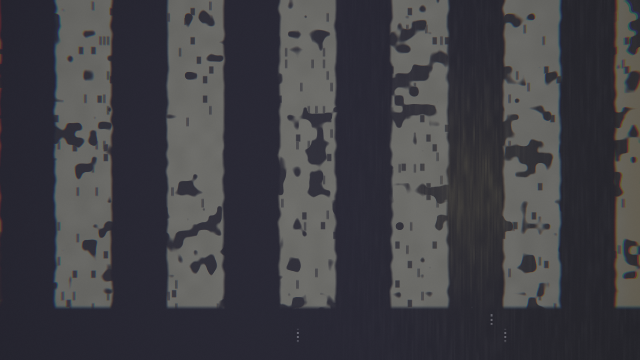
Reproduce this pattern procedurally as a WebGL 2 fragment shader.

```glsl
#version 300 es
precision highp float;
// Worn pale vertical bars on dark indigo, ending above a plain lower band.
// Bars repeat by fract; noise chips the paint and a lens splits the colours.
// Lengths are in units of the canvas height.
uniform vec2 u_resolution;
out vec4 fragColor;

float hash(vec2 p) {
    vec3 q = fract(p.xyx * vec3(0.1031, 0.1030, 0.0973));
    q += dot(q, q.yzx + 33.33);
    return fract((q.x + q.y) * q.z);
}

float noise(vec2 p) {
    vec2 i = floor(p), f = fract(p);
    f = f * f * (3.0 - 2.0 * f);
    return mix(mix(hash(i), hash(i + vec2(1, 0)), f.x),
               mix(hash(i + vec2(0, 1)), hash(i + vec2(1, 1)), f.x), f.y);
}

// Short upright marks, at most one in each cell
float dashes(vec2 p, vec2 grid, float density) {
    vec2 cell = floor(p * grid);
    vec2 d = abs(fract(p * grid) - 0.5);
    float box = smoothstep(0.48, 0.22, d.x) * smoothstep(0.46, 0.28, d.y);
    return box * step(1.0 - density, hash(cell + 71.0));
}

// Amount of paint left at a point, 0 to 1
float paint(vec2 p) {
    // Bars with ragged sides
    float period = 0.3115;
    float ragged = 0.008 * (noise(vec2(p.x * 12.0, p.y * 42.0) + 9.0) - 0.5);
    float fromCentre = abs(fract((p.x - 0.154) / period + 0.25) - 0.5) * period;
    float side = 0.5 * period - fromCentre;
    side = 0.078 - abs(mod(p.x - 0.2315 + 0.5 * period, period) - 0.5 * period);
    float bar = smoothstep(-0.005, 0.005, side + ragged);
    bar *= smoothstep(0.139, 0.153, p.y);

    // Clustered chips, then fine scratches
    float chips = 0.55 * noise(p * vec2(17.0, 19.0) + 31.0)
                + 0.45 * noise(p * vec2(46.0, 43.0) + 5.0);
    float wear = 0.88 * smoothstep(0.635, 0.715, chips);
    wear = max(wear, 0.5 * dashes(p, vec2(95.0, 31.0), 0.045));
    wear = max(wear, 0.75 * dashes(p + 0.37, vec2(58.0, 37.0), 0.03));
    return bar * (1.0 - wear);
}

void main() {
    vec2 p = gl_FragCoord.xy / u_resolution.y;
    vec2 lens = p - vec2(0.5 * u_resolution.x / u_resolution.y, 0.5);
    float r2 = dot(lens, lens);

    // Red shrinks and blue grows towards the rim
    vec2 split = lens * r2 * 0.006;
    vec3 coverage = vec3(paint(p + split), paint(p), paint(p - split));

    // Dark ground with upright brushed streaks and a warm reflection
    float streak = noise(p * vec2(240.0, 11.0)) * noise(p * vec2(110.0, 24.0) + 3.0);
    vec2 g = (p - vec2(1.30, 0.47)) / vec2(0.14, 0.24);
    float glow = exp(-dot(g, g));
    float rightSide = smoothstep(0.9, 1.7, p.x);
    vec3 ground = vec3(0.160, 0.158, 0.204);
    ground = mix(ground, vec3(0.160, 0.160, 0.178), 0.7 * rightSide);
    ground += vec3(0.075, 0.068, 0.025) * glow * (0.45 + 1.1 * streak);
    ground += 0.025 * (streak - 0.25) * smoothstep(0.7, 1.3, p.x);

    // Paint with faint mottling, warmer at the far right
    vec3 pale = vec3(0.418, 0.418, 0.405) + 0.022 * (noise(p * 26.0) - 0.5);
    pale = mix(pale, vec3(0.415, 0.395, 0.345), smoothstep(1.66, 1.78, p.x));
    vec3 colour = mix(ground, pale, coverage);

    // Sparse rows of bright specks in the lower band
    float specks = dashes(p, vec2(130.0, 22.0), 0.013);
    specks *= smoothstep(0.3, 0.7, 0.5 + 0.5 * sin(p.y * 520.0));
    colour += 0.25 * specks * smoothstep(0.15, 0.13, p.y) * smoothstep(0.5, 0.8, p.x);

    // Slight darkening at the rim and fine grain
    colour *= 1.02 - 0.12 * r2;
    colour += 0.006 * (hash(floor(p * 430.0)) - 0.5);
    fragColor = vec4(colour, 1.0);
}
```
